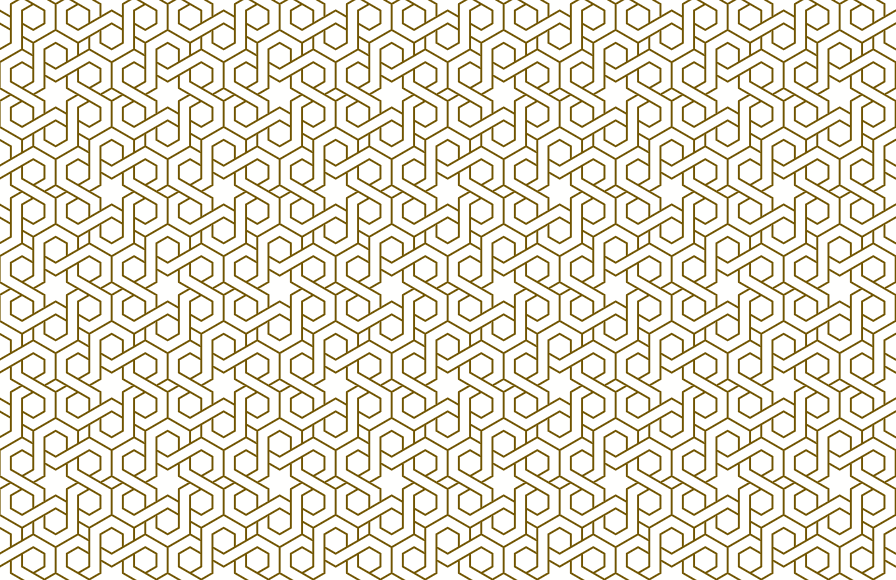
This pattern is drawn by a Shadertoy shader. Its source:

```glsl
// Interlaced six-fold star and hexagon strapwork in fine bronze lines on white.

#define REPEATS_ACROSS 8.0
#define PERIOD 10.0                // star spacing, in strap widths
#define LINE_WIDTH 0.172           // in strap widths
#define STAR_OFFSET vec2(-5.03, 0.13)
#define LINE_COLOR vec3(0.44, 0.33, 0.0)
#define PAPER_COLOR vec3(1.0, 1.0, 0.998)

const float SQRT3 = 1.7320508;
const float STEP = 1.0 / SQRT3;    // rise of a 30 degree line per strap width

float segmentDistance(vec2 p, vec2 a, vec2 b) {
    vec2 pa = p - a, ba = b - a;
    return length(pa - ba * clamp(dot(pa, ba) / dot(ba, ba), 0.0, 1.0));
}

// Offset from the nearest star centre on a triangular lattice.
vec2 nearestStar(vec2 p) {
    vec2 cell = PERIOD * vec2(1.0, SQRT3);
    vec2 a = mod(p + 0.5 * cell, cell) - 0.5 * cell;
    vec2 b = mod(p, cell) - 0.5 * cell;
    return dot(a, a) < dot(b, b) ? a : b;
}

// One strap looping over the hexagon above the star; w = 1 inner, 2 outer edge.
float strapEdge(vec2 p, float w) {
    vec2 q = vec2(abs(p.x), p.y);
    vec2 shoulder = vec2(w, (w + 6.0) * STEP);
    float d = segmentDistance(q, shoulder, vec2(0.0, (2.0 * w + 6.0) * STEP));
    d = min(d, segmentDistance(q, shoulder, vec2(w, (w + 4.0) * STEP)));
    d = min(d, segmentDistance(q, vec2(w, (w + 2.0) * STEP), vec2(w, w * STEP)));

    // The left leg passes over its neighbour; the right leg is hidden there.
    return min(d, segmentDistance(p, vec2(-w, (w + 4.0) * STEP),
                                     vec2(-w, (w + 2.0) * STEP)));
}

float strapworkDistance(vec2 p) {
    const mat2 sixthTurn = mat2(0.5, 0.5 * SQRT3, -0.5 * SQRT3, 0.5);
    float d = PERIOD;
    for (int i = 0; i < 6; i++) {
        d = min(d, min(strapEdge(p, 1.0), strapEdge(p, 2.0)));
        p = sixthTurn * p;
    }
    return d;
}

void mainImage(out vec4 fragColor, in vec2 fragCoord) {
    // Canvas to strap widths, centred
    float pixel = REPEATS_ACROSS * PERIOD / iResolution.x;
    vec2 p = (fragCoord - 0.5 * iResolution.xy) * pixel - STAR_OFFSET;

    // Line coverage with a one pixel edge
    float d = strapworkDistance(nearestStar(p));
    float ink = clamp((0.5 * LINE_WIDTH - d) / pixel + 0.5, 0.0, 1.0);
    fragColor = vec4(mix(PAPER_COLOR, LINE_COLOR, ink), 1.0);
}
```
